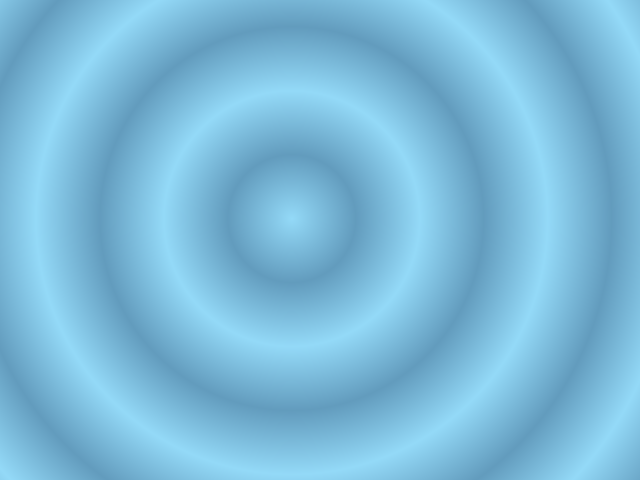
Reproduce this background procedurally as a Shadertoy shader.

```glsl
// Triangle wave: 1 at whole numbers, 0 halfway between them
float triangleWave(float t) {
    return abs(2.0 * fract(t) - 1.0);
}

void mainImage(out vec4 fragColor, in vec2 fragCoord) {
    // Distance from the ring centre, in canvas heights
    vec2 offset = (fragCoord - vec2(0.456, 0.5445) * iResolution.xy) / iResolution.y;
    float ringSpacing = 0.2665;
    float brightness = triangleWave(length(offset) / ringSpacing);

    // Blend between trough and crest colours
    vec3 troughBlue = vec3(0.385, 0.61, 0.742);
    vec3 crestBlue = vec3(0.578, 0.852, 0.97);
    fragColor = vec4(mix(troughBlue, crestBlue, brightness), 1.0);
}
```
